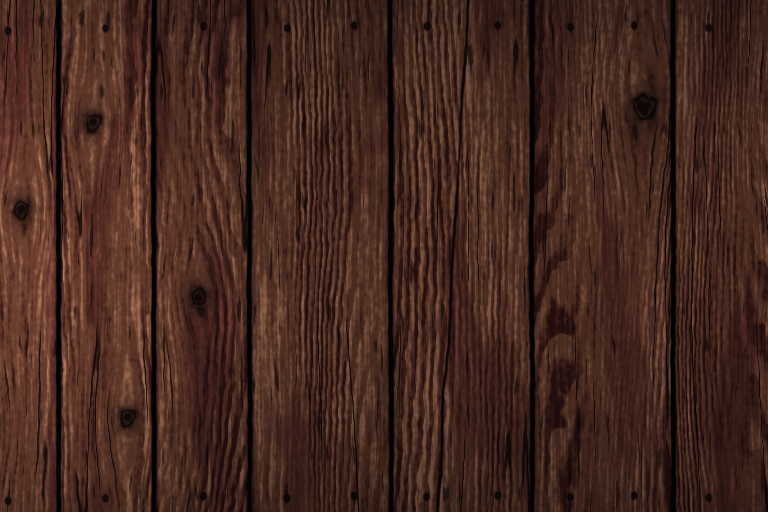
A Shadertoy shader for this texture:

```glsl
// Weathered dark wooden planks, upright, with narrow black gaps between them.
// Growth rings are contour bands of a warped noise field that bends around
// knots; fibres, splits, stains, nails and uneven light are layered on top.

#define FIRST_GAP 0.115
#define NARROW 0.186
#define WIDE 0.276
#define GAP_HALF 0.0046
#define RINGS 64.0
#define NAIL_RADIUS 0.0075
#define BLACK vec3(0.025, 0.008, 0.014)
#define DARK vec3(0.135, 0.052, 0.050)
#define MID vec3(0.290, 0.168, 0.126)
#define LIGHT vec3(0.520, 0.360, 0.275)
#define STAIN vec3(0.205, 0.092, 0.085)

float hash(vec2 p) {
    vec3 q = fract(p.xyx * vec3(0.1031, 0.1030, 0.0973));
    q += dot(q, q.yzx + 33.33);
    return fract((q.x + q.y) * q.z);
}

float cornerSlope(vec2 cell, vec2 offset) {
    float angle = 6.2832 * hash(cell + 200.0);
    return dot(vec2(cos(angle), sin(angle)), offset);
}

// Gradient noise, roughly -0.7 to 0.7
float noise(vec2 p) {
    vec2 i = floor(p), f = p - i;
    vec2 s = f * f * f * (f * (f * 6.0 - 15.0) + 10.0);
    vec2 e = vec2(1.0, 0.0);
    float low = mix(cornerSlope(i, f), cornerSlope(i + e, f - e), s.x);
    float high = mix(cornerSlope(i + e.yx, f - e.yx), cornerSlope(i + 1.0, f - 1.0), s.x);
    return mix(low, high, s.y);
}

// Left edge of a plank: narrow boards first, wide ones from number 2 on
float plankEdge(float id) {
    return FIRST_GAP + NARROW * id + (WIDE - NARROW) * max(id - 2.0, 0.0);
}

float plankId(float x) {
    float turn = plankEdge(2.0);
    return x < turn ? floor((x - FIRST_GAP) / NARROW) : 2.0 + floor((x - turn) / WIDE);
}

void mainImage(out vec4 fragColor, in vec2 fragCoord) {
    vec2 uv = fragCoord / iResolution.xy;
    vec2 p = uv * vec2(1.5, 1.0);
    float px = 1.0 / iResolution.y;

    // Plank layout with slightly crooked edges
    float x = p.x + 0.003 * noise(vec2(p.x * 2.0, p.y * 3.0))
                  + 0.0018 * noise(vec2(p.x * 9.0, p.y * 32.0));
    float id = plankId(x);
    float left = plankEdge(id), width = plankEdge(id + 1.0) - left;
    float edge = min(x - left, left + width - x);
    float seed = 17.0 * id + 40.0;

    // Knots: push the grain aside and remember the nearest knot body
    vec2 g = vec2(x, p.y);
    float knot = 0.0, knotRing = 0.0, halo = 0.0;
    float knotCount = abs(id - 2.5) < 1.0 ? 0.0 : (id < 1.0 ? 2.0 : 1.0);
    for (float k = 0.0; k < knotCount; k++) {
        float along = fract(0.76 + 0.66 * id + 0.5325 * id * (id - 1.0) - 0.576 * k);
        float across = fract(0.36 + 0.11 * id + 0.36 * k);
        float radius = 0.019 + 0.009 * step(3.5, id);
        vec2 d = p - vec2(left + across * width, along);
        float bend = exp(-dot(d * vec2(1.0, 0.45), d * vec2(1.0, 0.45)) / (7.0 * radius * radius));
        g.x -= 0.8 * d.x * bend;
        float r = length(d * vec2(1.0, 0.85)) / radius + 0.5 * noise(d * 45.0 + seed);
        knot = max(knot, 1.0 - smoothstep(0.75, 1.15, r));
        knotRing += (0.5 + 0.5 * cos(14.0 * r)) * smoothstep(0.1, 0.6, r) * step(r, 1.2);
        halo = max(halo, exp(-0.45 * r * r));
    }

    // Growth rings: straight on some boards, arched on others
    float arch = 8.0 + 5.0 * cos(1.8 * (id - 1.0));
    float field = RINGS * g.x + arch * noise(vec2(g.x * 5.0 + seed, g.y * 0.9))
                + 0.45 * noise(vec2(g.x * 30.0 + seed, g.y * 9.0))
                + 0.22 * noise(vec2(g.x * 50.0, g.y * 38.0));
    float phase = fract(field);
    float lateWood = smoothstep(0.30, 0.66, phase) * (1.0 - smoothstep(0.90, 1.0, phase));
    float patches = noise(vec2(x * 8.0 + seed, p.y * 0.8));
    float contrast = mix(0.16, 0.60, smoothstep(-0.25, 0.25, patches));

    // Fibres, grit and broad variation set the tone of the wood
    float fibre = noise(vec2(g.x * 190.0, g.y * 9.0 + seed))
                + 0.6 * noise(vec2(g.x * 90.0, g.y * 4.0 + seed));
    float rough = noise(vec2(x * 95.0, p.y * 60.0)) + 0.8 * noise(vec2(x * 170.0, p.y * 110.0));
    float tone = 0.67 + 0.32 * noise(vec2(x * 10.0, p.y * 1.6 + seed))
               - contrast * (lateWood - 0.2) + 0.42 * fibre + 0.20 * rough
               + 0.10 * (hash(vec2(id + 9.0, 3.0)) - 0.5);
    vec3 color = mix(DARK, MID, smoothstep(0.0, 0.58, tone));
    color = mix(color, LIGHT, smoothstep(0.55, 1.2, tone));

    // Reddish stains with torn, fairly hard borders
    float stain = noise(vec2(g.x * 13.0 + seed, g.y * 1.9)) + 0.25 * noise(g * vec2(70.0, 16.0))
                + 0.12 * rough;
    color = mix(color, STAIN * (0.55 + 0.8 * tone), 0.6 * smoothstep(0.16, 0.24, stain));

    // Short dark pores strewn along the fibres
    float pore = noise(vec2(g.x * 120.0 + seed, g.y * 14.0)) + 0.3 * noise(g * vec2(40.0, 5.0));
    color = mix(color, BLACK, 0.55 * smoothstep(0.36, 0.52, pore));

    // Knot bodies
    color *= 1.0 - 0.45 * halo;
    color = mix(color, mix(BLACK, MID * 0.75, 0.7 * knotRing) * (0.8 + 0.6 * rough), 0.8 * knot);

    // Hairline cracks, and one long split down board 3
    float vein = abs(noise(vec2(g.x * 30.0 + seed, g.y * 1.3)) + 0.04 * noise(g * vec2(20.0, 25.0)));
    float veinMask = smoothstep(0.08, 0.22, noise(vec2(x * 15.0, p.y * 2.6 + seed)));
    color = mix(color, BLACK, 0.8 * veinMask * (1.0 - smoothstep(0.01, 0.045, vein)));
    float splitX = plankEdge(3.0) + 0.092 + 0.06 * p.y + 0.008 * noise(vec2(3.0, p.y * 7.0))
                 + 0.002 * noise(vec2(6.0, p.y * 35.0));
    float splitHalf = 0.0026 + 0.002 * noise(vec2(8.0, p.y * 5.0));
    color = mix(color, BLACK, 0.9 * (1.0 - smoothstep(splitHalf - px, splitHalf + px, abs(p.x - splitX))));

    // Nails near both ends: one on narrow boards, two on wide ones
    float nailCount = id < 2.0 ? 1.0 : 2.0;
    for (float n = 0.0; n < nailCount; n++) {
        float nailX = left + width * (n + 0.5) / nailCount + 0.016 * (hash(vec2(seed, n)) - 0.5);
        float nailY = (p.y > 0.5 ? 0.945 : 0.027) + 0.012 * (hash(vec2(n, seed)) - 0.5);
        float d = length((p - vec2(nailX, nailY)) * vec2(1.0, 0.8));
        color = mix(color, BLACK + 0.05 * (1.0 - smoothstep(0.0, 0.5, d / NAIL_RADIUS)),
                    0.9 * (1.0 - smoothstep(NAIL_RADIUS - 2.0 * px, NAIL_RADIUS + px, d)));
    }

    // Light: brighter on the left, fading toward the top and bottom
    float fade = 2.0 * uv.y - 1.0;
    color *= mix(1.38, 0.95, smoothstep(0.0, 0.42, uv.x)) * (1.07 - 0.30 * fade * fade);

    // Rounded board edges and dark gaps
    color *= mix(0.7, 1.0, smoothstep(GAP_HALF, GAP_HALF + 0.006, edge));
    color = mix(BLACK * 0.5, color, smoothstep(GAP_HALF - px, GAP_HALF + px, edge));
    fragColor = vec4(color, 1.0);
}
```
